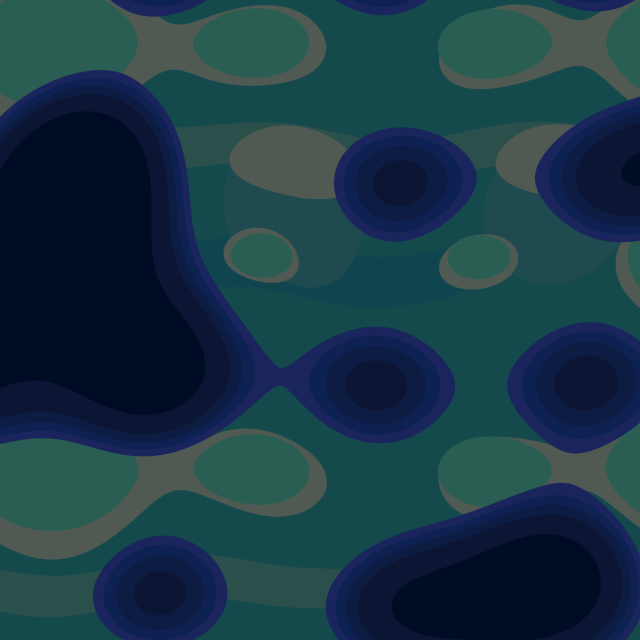
This background is drawn by a Shadertoy shader. Its source:

```glsl
const vec3 TEAL  = vec3(0.082, 0.292, 0.302);
const vec3 BLUE  = vec3(0.062, 0.272, 0.312);
const vec3 SLATE = vec3(0.122, 0.294, 0.312);
const vec3 MOSS  = vec3(0.168, 0.314, 0.294);
const vec3 TAUPE = vec3(0.314, 0.352, 0.325);
const vec3 GREEN = vec3(0.170, 0.370, 0.322);

// Depth colours of the navy pools, from rim to floor
const int DEPTHS = 5;
const vec3 NAVY[DEPTHS] = vec3[](
    vec3(0.098, 0.145, 0.360), vec3(0.051, 0.129, 0.322),
    vec3(0.051, 0.110, 0.260), vec3(0.047, 0.086, 0.204),
    vec3(0.000, 0.044, 0.141));
const float LEVEL[DEPTHS] = float[](0.66, 0.74, 0.83, 0.94, 1.20);

const float CELL = 1.0 / 3.0;
const vec2 POOL_ORIGIN   = vec2(0.254, 0.068);
const vec2 POOL_SIZE     = vec2(0.15, 0.13);
const vec2 BASIN_ORIGIN  = vec2(0.14, 0.54);
const vec2 BASIN_STEP    = vec2(0.71, -0.50);
const vec2 BASIN_SIZE    = vec2(0.20, 0.19);
const vec2 ISLAND_ORIGIN = vec2(0.081, 0.264);
const vec2 ISLAND_SIZE   = vec2(0.11, 0.08);
const float GREEN_LEVEL = 0.75;
const float TAUPE_LEVEL = 0.64;

float bump(vec2 d, vec2 size) {
    d /= size;
    return exp(-dot(d, d));
}

// Antialiased coverage of the region where v > 0
float fill(float v) {
    return clamp(v / max(fwidth(v), 1e-5) + 0.5, 0.0, 1.0);
}

// Merging pools on a lattice; alternate rows are displaced
float poolField(vec2 p) {
    float sum = 0.0;
    for (int j = 0; j < 4; j++)
    for (int i = -1; i < 4; i++) {
        vec2 id = vec2(i, j);
        float shift = 0.085 * (1.0 + 0.5 * id.y) * (1.0 - mod(id.y, 2.0))
                    * sin(2.7 * id.x - 1.24 * id.y);
        vec2 center = POOL_ORIGIN + CELL * id + shift * vec2(1.0, -0.4);
        sum += bump(p - center, POOL_SIZE);
    }
    // Broad basins along a falling diagonal
    for (int k = 0; k < 2; k++) {
        float n = float(k);
        sum += (1.1 - 0.55 * n) * bump(p - BASIN_ORIGIN - n * BASIN_STEP, BASIN_SIZE);
    }
    return sum;
}

// Rounded islands, large in every third column, small in the middle row
float islandField(vec2 p) {
    float sum = 0.0;
    for (int j = 0; j < 3; j++)
    for (int i = 0; i < 4; i++) {
        vec2 id = vec2(i, j);
        float size = 1.0 + 1.1 * max(cos(2.1 * id.x), 0.0);
        size *= j == 1 ? 0.75 : 1.0;
        sum += bump(p - ISLAND_ORIGIN - CELL * id, ISLAND_SIZE * size);
    }
    return sum;
}

void mainImage(out vec4 fragColor, in vec2 fragCoord) {
    vec2 p = fragCoord / iResolution.y;
    vec2 sway = vec2(sin(9.0 * p.y + 4.0 * p.x), sin(11.0 * p.x + 1.0)
                   + 0.5 * sin(19.0 * p.x - 5.0 * p.y));
    vec2 w = p + 0.012 * sway;
    vec3 color = TEAL;

    // Faint horizontal currents
    float current = abs(w.y - 0.575) - 0.04 + 0.5 * max(abs(p.x - 0.5) - 0.2, 0.0);
    color = mix(color, BLUE, fill(-current));
    float mossBand = abs(mod(w.y + 0.255, 0.68) - 0.34) - 0.032;
    color = mix(color, MOSS, fill(-mossBand));

    // Wide lenses with a pale shadow below
    vec2 lens = vec2(mod(w.x - 0.27, 0.4) - 0.2, w.y - 0.74);
    float shadow = 1.0 - length((lens + vec2(0.0, 0.07)) / vec2(0.11, 0.12));
    color = mix(color, SLATE, fill(shadow));
    color = mix(color, TAUPE, fill(1.0 - length(lens / vec2(0.10, 0.055))));

    // Green islands over drifting taupe shores
    vec2 shore = p + vec2(-0.006, 0.010) + 0.012 * sway;
    color = mix(color, TAUPE, fill(islandField(shore) - TAUPE_LEVEL));
    color = mix(color, GREEN, fill(islandField(p + 0.003 * sway) - GREEN_LEVEL));

    // Stepped navy depths
    float depth = poolField(p + 0.004 * sway);
    for (int n = 0; n < DEPTHS; n++)
        color = mix(color, NAVY[n], fill(depth - LEVEL[n]));

    fragColor = vec4(color, 1.0);
}
```
